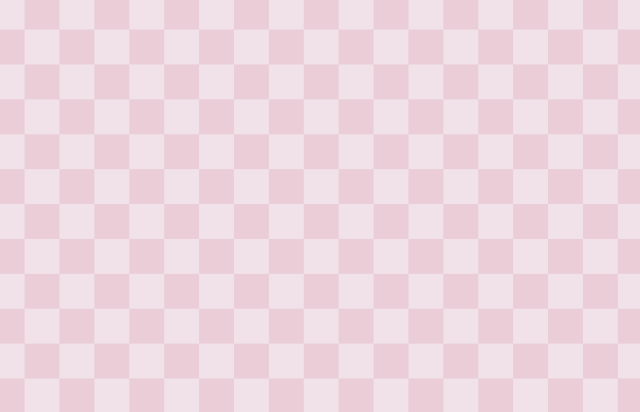
Give the GLSL for this pattern, as a Shadertoy shader.

```glsl
const vec3 PALE_PINK = vec3(0.943, 0.886, 0.910);
const vec3 ROSE_PINK = vec3(0.918, 0.803, 0.842);
const float CELL_SIZE = 0.0847;                // side of a square, in canvas heights
const vec2 GRID_ORIGIN = vec2(0.0597, 0.0813); // first grid crossing, in canvas heights

// Signed distance to the nearest grid line: positive in even cells, negative in odd
vec2 signedEdgeDistance(vec2 cell) {
    return abs(mod(cell - 0.5, 2.0) - 1.0) - 0.5;
}

// 1 on squares of even parity, 0 on odd, blended over one pixel at the edges
float checker(vec2 cell, float pixel) {
    vec2 side = clamp(2.0 * signedEdgeDistance(cell) / pixel, -1.0, 1.0);
    return 0.5 + 0.5 * side.x * side.y;
}

void mainImage(out vec4 fragColor, in vec2 fragCoord) {
    vec2 position = fragCoord / iResolution.y;
    vec2 cell = (position - GRID_ORIGIN) / CELL_SIZE;
    float pixel = 1.0 / (iResolution.y * CELL_SIZE);

    vec3 color = mix(PALE_PINK, ROSE_PINK, checker(cell, pixel));
    fragColor = vec4(color, 1.0);
}
```
